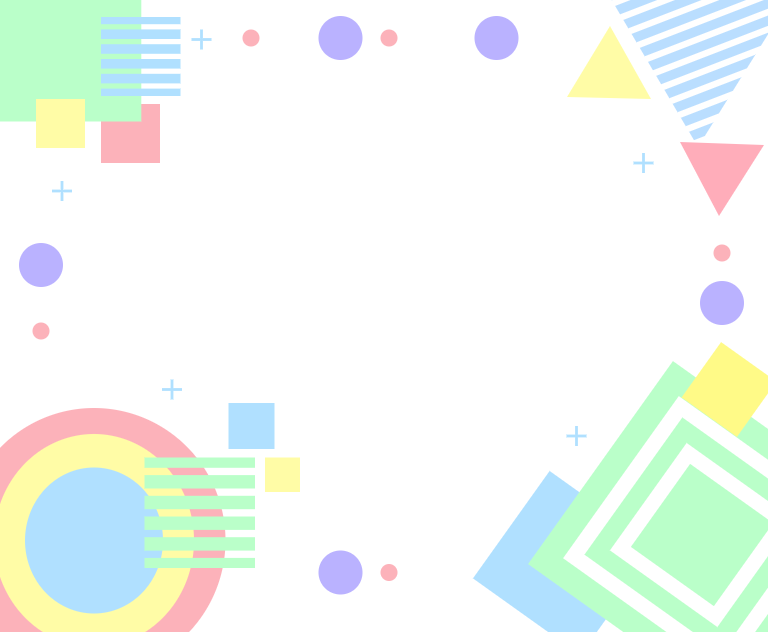
Give the GLSL for this background, as a WebGL 1 fragment shader.

```glsl
precision highp float;
// Pastel geometric border on white: squares, striped panels, triangles,
// concentric rings, tilted frames, dots and plus signs around an empty middle.
// Each shape is a signed distance, painted back to front with soft edges.

uniform vec2 u_resolution;

#define GRID 768.0                    // layout units across the canvas, y down
#define WHITE vec3(1.0)
#define GREEN vec3(0.73, 1.0, 0.79)
#define BLUE vec3(0.69, 0.88, 1.0)
#define YELLOW vec3(1.0, 0.99, 0.65)
#define PINK vec3(0.99, 0.70, 0.73)
#define PURPLE vec3(0.73, 0.70, 1.0)
#define STRIPE_BLUE vec3(0.73, 0.87, 1.0)
#define TILT vec2(0.814, 0.581)       // cosine and sine of the frame angle
#define DOT_LARGE 22.0
#define DOT_SMALL 8.5

// Distance to a box given by its top left and bottom right corners
float box(vec2 p, vec2 lo, vec2 hi) {
  vec2 d = max(lo - p, p - hi);
  return max(d.x, d.y);
}

// Square of half side h, turned by TILT
float diamond(vec2 p, vec2 center, float h) {
  p -= center;
  vec2 q = abs(vec2(dot(p, TILT), dot(p, vec2(-TILT.y, TILT.x))));
  return max(q.x, q.y) - h;
}

float disc(vec2 p, vec2 center, float r) {
  return length(p - center) - r;
}

float ellipse(vec2 p, vec2 center, vec2 r) {
  return (length((p - center) / r) - 1.0) * min(r.x, r.y);
}

// Outward distance from the line through a and b
float edge(vec2 p, vec2 a, vec2 b) {
  vec2 e = b - a;
  return dot(p - a, normalize(vec2(e.y, -e.x)));
}

// Corners run clockwise on screen
float triangle(vec2 p, vec2 a, vec2 b, vec2 c) {
  return max(edge(p, a, b), max(edge(p, b, c), edge(p, c, a)));
}

// Repeated bars along the coordinate t
float bars(float t, float center, float period, float halfWidth) {
  return abs(mod(t - center + 0.5 * period, period) - 0.5 * period) - halfWidth;
}

float plusSign(vec2 p, vec2 center) {
  vec2 q = abs(p - center);
  return max(min(q.x, q.y) - 1.4, max(q.x, q.y) - 10.0);
}

void paint(inout vec3 color, vec3 ink, float d) {
  float pixel = GRID / u_resolution.x;
  color = mix(color, ink, clamp(0.5 - d / pixel, 0.0, 1.0));
}

void main() {
  vec2 p = vec2(gl_FragCoord.x, u_resolution.y - gl_FragCoord.y) * GRID / u_resolution.x;
  vec3 color = WHITE;

  // Top left: squares and striped panel
  paint(color, PINK, box(p, vec2(101.0, 104.0), vec2(160.0, 163.0)));
  paint(color, GREEN, box(p, vec2(-9.0), vec2(141.3, 121.5)));
  paint(color, YELLOW, box(p, vec2(36.0, 99.0), vec2(85.0, 148.0)));
  float panel = box(p, vec2(101.0, 17.0), vec2(180.5, 96.0));
  paint(color, BLUE, max(panel, bars(p.y, 49.0, 14.8, 4.8)));

  // Bottom left: rings, striped panel and squares
  vec2 ringCenter = vec2(94.0, 540.5);
  paint(color, PINK, ellipse(p, ringCenter, vec2(131.5, 132.5)));
  paint(color, YELLOW, ellipse(p, ringCenter, vec2(100.0, 106.5)));
  paint(color, BLUE, ellipse(p, ringCenter, vec2(69.0, 73.0)));
  panel = box(p, vec2(144.5, 457.5), vec2(255.0, 568.0));
  paint(color, GREEN, max(panel, bars(p.y, 502.5, 20.7, 6.7)));
  paint(color, BLUE, box(p, vec2(228.5, 403.0), vec2(274.5, 449.0)));
  paint(color, YELLOW, box(p, vec2(265.0, 457.5), vec2(300.0, 492.0)));

  // Top right: triangles, the largest cut into slanted bars
  float wedge = triangle(p, vec2(594.0, -30.0), vec2(808.0, -30.0), vec2(698.0, 147.0));
  float slant = dot(p, vec2(0.36, 0.933));
  paint(color, STRIPE_BLUE, max(wedge, bars(slant, 231.8, 16.0, 4.8)));
  paint(color, YELLOW, triangle(p, vec2(610.0, 26.0), vec2(651.0, 99.0), vec2(567.0, 97.0)));
  paint(color, vec3(1.0, 0.68, 0.73),
        triangle(p, vec2(680.0, 142.0), vec2(764.0, 145.0), vec2(719.0, 216.0)));

  // Bottom right: nested tilted frames
  vec2 frameCenter = vec2(702.0, 535.0);
  paint(color, BLUE, diamond(p, vec2(565.0, 563.0), 66.0));
  paint(color, GREEN, diamond(p, frameCenter, 124.7));
  paint(color, WHITE, diamond(p, frameCenter, 99.6));
  paint(color, GREEN, diamond(p, frameCenter, 84.3));
  paint(color, WHITE, diamond(p, frameCenter, 66.0));
  paint(color, GREEN, diamond(p, frameCenter, 51.0));
  paint(color, vec3(1.0, 0.98, 0.53), diamond(p, vec2(729.0, 389.5), 34.0));

  // Dots: a large and small pair on each side, plus two along the top
  float large = disc(p, vec2(496.5, 38.0), DOT_LARGE);
  float small = disc(p, vec2(251.0, 38.0), DOT_SMALL);
  for (int i = 0; i < 2; i++) {
    float s = float(i);
    float row = mix(38.0, 572.5, s);
    float column = mix(41.0, 722.0, s);
    large = min(large, disc(p, vec2(340.5, row), DOT_LARGE));
    large = min(large, disc(p, vec2(column, mix(265.0, 303.0, s)), DOT_LARGE));
    small = min(small, disc(p, vec2(389.0, row), DOT_SMALL));
    small = min(small, disc(p, vec2(column, mix(331.0, 253.0, s)), DOT_SMALL));
  }
  paint(color, PURPLE, large);
  paint(color, PINK, small);

  // Plus signs
  float signs = min(plusSign(p, vec2(201.5, 39.5)), plusSign(p, vec2(62.0, 191.0)));
  signs = min(signs, min(plusSign(p, vec2(172.0, 389.5)), plusSign(p, vec2(643.5, 163.0))));
  paint(color, BLUE, min(signs, plusSign(p, vec2(576.5, 436.0))));

  gl_FragColor = vec4(color, 1.0);
}
```
